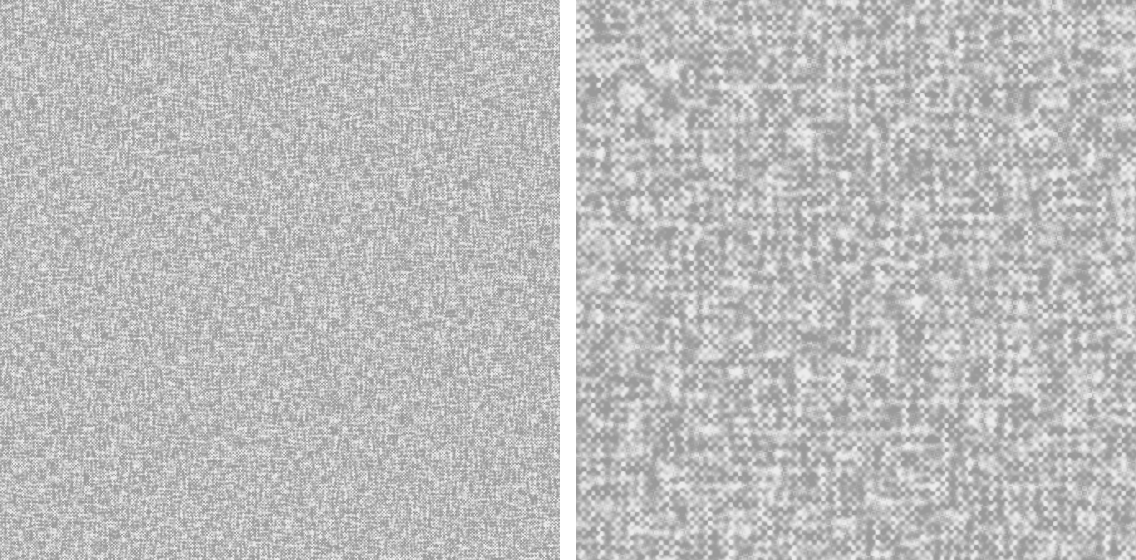
Left: the whole. Right: its middle third, enlarged.
Give the GLSL for this texture, as a three.js fragment shader.

```glsl
// Grey linen cloth: a fine plain weave of warp and weft threads, mottled by
// pale slubs. Gradient noise stretched along each thread direction is woven
// together by a checker of sines, then toned from mid grey to near white.

varying vec2 vUv;

const float THREADS = 342.0;
const vec3 SHADOW_GREY = vec3(0.602);
const vec3 PALE_FIBRE = vec3(0.925);

// Unit gradient with a random direction for one lattice point
vec2 latticeGradient(vec2 cell) {
  vec3 h = fract(cell.xyx * vec3(0.1031, 0.1030, 0.0973));
  h += dot(h, h.yzx + 33.33);
  float angle = 6.28318 * fract((h.x + h.y) * h.z);
  return vec2(cos(angle), sin(angle));
}

float gradientNoise(vec2 p) {
  vec2 cell = floor(p);
  vec2 f = fract(p);
  vec2 blend = f * f * (3.0 - 2.0 * f);
  vec2 e = vec2(1.0, 0.0);
  float bottom = mix(dot(latticeGradient(cell), f),
                     dot(latticeGradient(cell + e.xy), f - e.xy), blend.x);
  float top = mix(dot(latticeGradient(cell + e.yx), f - e.yx),
                  dot(latticeGradient(cell + e.xx), f - e.xx), blend.x);
  return mix(bottom, top, blend.y);
}

void main() {
  vec2 thread = vUv * THREADS;

  // Slightly uneven thread spacing
  vec2 wobble = vec2(gradientNoise(thread * vec2(0.2, 0.04) + 71.3),
                     gradientNoise(thread * vec2(0.04, 0.2) + 137.7));
  vec2 woven = 3.14159 * (thread + 0.4 * wobble);

  // Over-under checker: positive where the warp lies on top
  float weave = sin(woven.x) * sin(woven.y);
  float warpOnTop = smoothstep(-0.4, 0.4, weave);

  // Slubs run along their own thread
  float warp = gradientNoise(thread * vec2(0.64, 0.14) + 211.4);
  float weft = gradientNoise(thread * vec2(0.14, 0.64) + 307.9);
  float slub = mix(weft, warp, warpOnTop) + 0.4 * (warp + weft);

  // Fibre grain, and very faint clouds across the cloth
  float grain = gradientNoise(thread * 0.6 + 419.2);
  float cloud = gradientNoise(thread * 0.04 + 503.6);

  float tone = 0.85 * weave + 2.5 * slub + 2.3 * grain + 0.25 * cloud;
  gl_FragColor = vec4(mix(SHADOW_GREY, PALE_FIBRE, smoothstep(-1.95, 2.6, tone)), 1.0);
}
```
